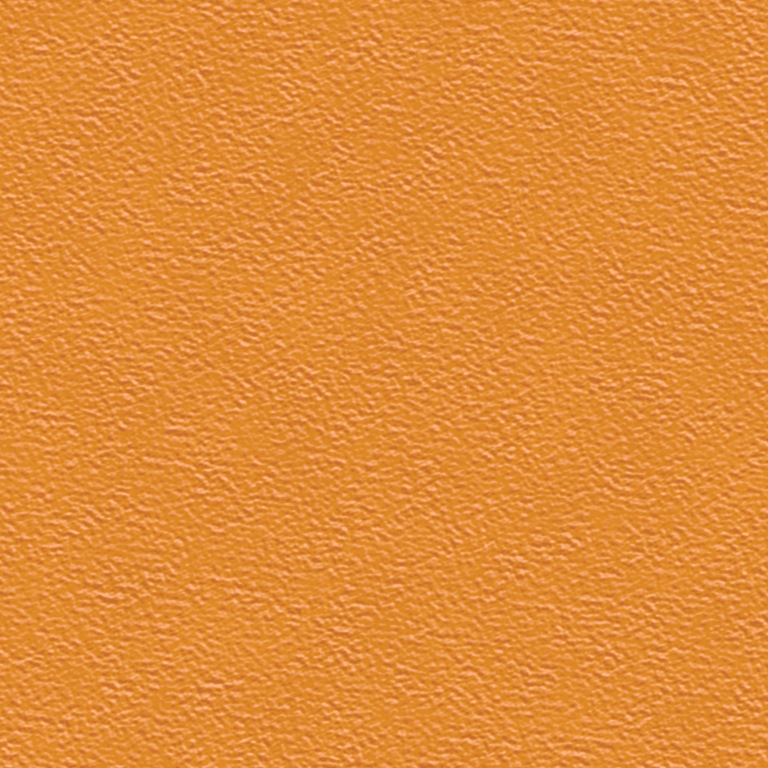
This texture is drawn by a three.js fragment shader. Its source:

```glsl
// Fine-grained orange leather: a field of small, slightly wide bumps is
// lit from above by differencing its height along the light direction.
// Lit slopes turn pale pink, shaded slopes turn a deeper red-orange.
varying vec2 vUv;

float hash(vec2 p) {
  return fract(sin(dot(p, vec2(127.1, 311.7))) * 43758.5453);
}

// Slope contribution of one lattice corner, with a random direction
float corner(vec2 cell, vec2 local, vec2 offset) {
  float angle = 6.2832 * hash(cell + offset);
  return dot(vec2(cos(angle), sin(angle)), local - offset);
}

float gradientNoise(vec2 p) {
  vec2 cell = floor(p);
  vec2 f = fract(p);
  vec2 u = f * f * f * (f * (f * 6.0 - 15.0) + 10.0);
  float low = mix(corner(cell, f, vec2(0.0)), corner(cell, f, vec2(1.0, 0.0)), u.x);
  float high = mix(corner(cell, f, vec2(0.0, 1.0)), corner(cell, f, vec2(1.0)), u.x);
  return mix(low, high, u.y);
}

// Bumps plus finer wrinkles, turned apart to hide the lattices
float leatherHeight(vec2 p) {
  vec2 bumps = mat2(0.99, 0.12, -0.12, 0.99) * p * vec2(92.0, 128.0);
  vec2 wrinkles = mat2(0.94, -0.34, 0.34, 0.94) * p * vec2(165.0, 205.0);
  return gradientNoise(bumps) + 0.42 * gradientNoise(wrinkles + 37.0);
}

void main() {
  // Relief, with calmer and rougher patches
  vec2 toLight = vec2(0.0011, 0.003);
  float height = leatherHeight(vUv);
  float slope = height - leatherHeight(vUv + toLight);
  float roughness = 1.05 + 0.6 * gradientNoise(vUv * vec2(17.0, 23.0) + 9.0);
  slope *= roughness;

  // Base dye with faint broad mottling
  vec3 color = vec3(0.87, 0.528, 0.145);
  color += vec3(0.016, 0.018, 0.012) * gradientNoise(vUv * 9.0 + 4.0);

  // Dusty tint on the raised grain
  color += vec3(0.005, -0.004, 0.06) * smoothstep(0.1, 0.5, height);

  // Shaded and lit sides of the bumps
  float shade = smoothstep(0.12, 0.62, -slope);
  float sheen = clamp((slope + 0.04) / 0.72, 0.0, 1.0);
  color = mix(color, vec3(0.79, 0.43, 0.19), shade);
  color = mix(color, vec3(1.0, 0.7, 0.51), sheen);

  gl_FragColor = vec4(color, 1.0);
}
```
